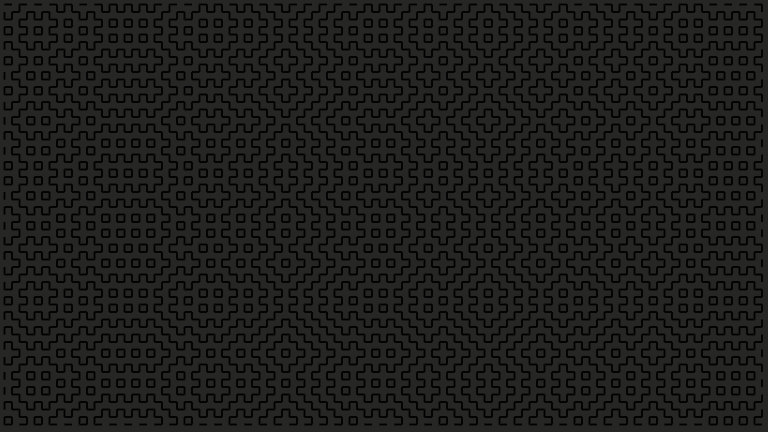
Reproduce this pattern procedurally as a WebGL 2 fragment shader.

```glsl
#version 300 es
precision highp float;
// Hitomezashi stitching: dark dashes along every line of a 101 x 56 grid.
// Each line alternates stitch and gap; one bit per line picks which comes
// first, so the dashes join into squares, crosses and stepped diamonds.

uniform vec2 u_resolution;
out vec4 fragColor;

// Random starting bit (0 or 1) of a grid line
float startBit(float line, float seed) {
    float h = fract(sin(line * 12.9898 + seed * 78.233) * 4375.85);
    return step(0.5, h);
}

// Coverage by the nearest stitch of a line; p = (across, along), in cells
float stitch(vec2 p, float line, float bit, vec2 cells, float pixel) {
    float middle = 2.0 * round((p.y - 0.5 - bit) * 0.5) + bit + 0.5;
    bool inside = line >= 0.0 && line <= cells.x
               && middle > 0.0 && middle < cells.y;
    float d = max(abs(p.x - line) - 0.12, abs(p.y - middle) - 0.5);
    return inside ? clamp(0.5 - d / pixel, 0.0, 1.0) : 0.0;
}

void main() {
    // Cell coordinates, counted from the top left corner of the grid
    float pixel = 57.6 / u_resolution.y;
    vec2 p = vec2(gl_FragCoord.x, u_resolution.y - gl_FragCoord.y) * pixel - 0.6;
    vec2 cells = vec2(101.0, 56.0);
    vec2 line = round(p);

    // One band of columns starts in step, giving rows of small squares
    bool inStep = line.x >= 13.0 && line.x <= 20.0;
    float columnBit = inStep ? 0.0 : startBit(line.x, 1.0);
    float rowBit = startBit(line.y, 2.0);

    float vertical = stitch(p, line.x, columnBit, cells, pixel);
    float horizontal = stitch(p.yx, line.y, rowBit, cells.yx, pixel);

    vec3 cloth = vec3(0.15, 0.15, 0.147);
    vec3 thread = vec3(0.0);
    fragColor = vec4(mix(cloth, thread, max(vertical, horizontal)), 1.0);
}
```
